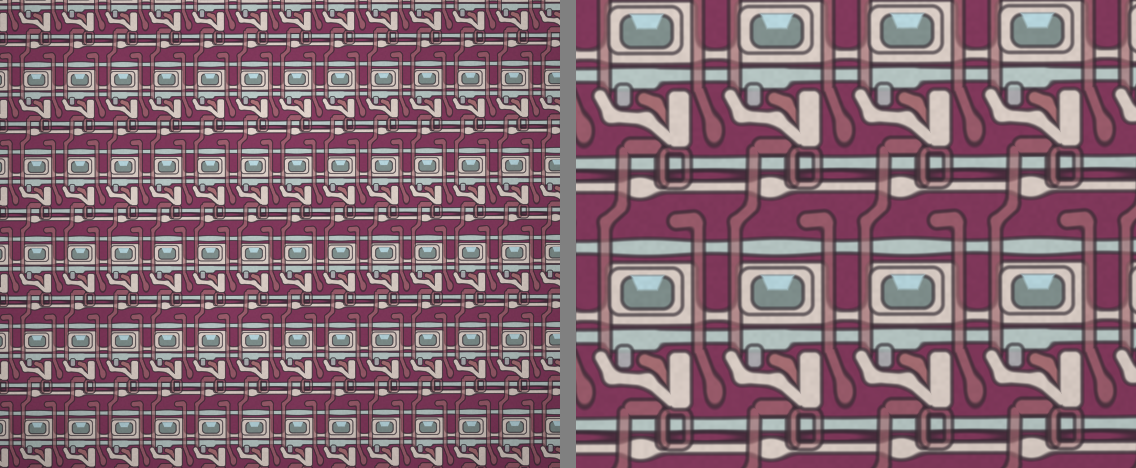
Left, the full canvas; right, a detail of the centre.
A WebGL 1 fragment shader for this pattern:

```glsl
precision highp float;
// Microscope view of a repeating chip layout: pale buses, pink wires and
// framed pads on a plum ground. Each layer is a signed distance that wraps
// around one cell, filled and then edged with a soft dark line.

uniform vec2 u_resolution;

const float VIEW_WIDTH = 1152.0;          // layout units across the canvas
const vec2 CELL = vec2(89.3, 179.2);
const vec2 FIRST_PAD = vec2(35.5, 39.0);  // offset of one pad from the centre
const float TILT = 0.003;

const vec3 PLUM = vec3(0.495, 0.215, 0.35);
const vec3 PINK = vec3(0.64, 0.42, 0.44);
const vec3 CREAM = vec3(0.84, 0.79, 0.76);
const vec3 ICE = vec3(0.70, 0.76, 0.75);
const vec3 SLATE = vec3(0.49, 0.55, 0.54);
const vec3 SKY = vec3(0.70, 0.82, 0.85);
const vec3 EDGE = vec3(0.18, 0.15, 0.18);

float hash(vec2 p) {
  p = fract(p * vec2(0.1031, 0.1137));
  p += dot(p, p.yx + 33.33);
  return fract((p.x + p.y) * p.x * 7.13);
}

float noise(vec2 p) {
  vec2 i = floor(p), f = fract(p);
  f = f * f * (3.0 - 2.0 * f);
  return mix(mix(hash(i), hash(i + vec2(1, 0)), f.x),
             mix(hash(i + vec2(0, 1)), hash(i + vec2(1, 1)), f.x), f.y);
}

// Offset from the nearest repeat of a centre
vec2 around(vec2 p, vec2 centre) {
  return mod(p - centre + 0.5 * CELL, CELL) - 0.5 * CELL;
}

float box(vec2 p, vec2 centre, vec2 halfSize, float radius) {
  vec2 d = abs(around(p, centre)) - halfSize + radius;
  return length(max(d, 0.0)) + min(max(d.x, d.y), 0.0) - radius;
}

float capsule(vec2 p, vec2 a, vec2 b, float radius) {
  vec2 w = around(p, 0.5 * (a + b)), h = 0.5 * (b - a);
  return length(w - h * clamp(dot(w, h) / dot(h, h), -1.0, 1.0)) - radius;
}

float ellipse(vec2 p, vec2 centre, vec2 radii) {
  return (length(around(p, centre) / radii) - 1.0) * min(radii.x, radii.y);
}

// Horizontal bus that swells gently once per cell
float bus(vec2 p, float y, float halfWidth, float swell) {
  float wave = swell * cos(6.28318 * p.x / CELL.x);
  return abs(around(p, vec2(0.0, y)).y) - halfWidth - wave;
}

// Union with a rounded inner corner
float blend(float a, float b, float k) {
  float h = max(k - abs(a - b), 0.0) / k;
  return min(a, b) - 0.25 * h * h * k;
}

vec3 paint(vec3 under, float d, vec3 fill, float opacity, float soft) {
  vec3 c = mix(under, fill, opacity * (1.0 - smoothstep(-soft, soft, d)));
  float line = 1.0 - smoothstep(0.2, 0.8 + soft, abs(d));
  return mix(c, EDGE, 0.66 * line);
}

vec3 drawBuses(vec3 c, vec2 p, float soft) {
  float feed = blend(bus(p, 31.0, 5.0, 0.3), box(p, vec2(-10, 34), vec2(19, 7), 5.0), 4.0);
  c = paint(c, feed, ICE, 1.0, soft);
  c = paint(c, bus(p, 91.5, 4.8, 0.3), ICE, 1.0, soft);
  c = paint(c, bus(p, 149.0, 5.2, 0.9), ICE, 1.0, soft);
  c = paint(c, ellipse(p, vec2(40, 100), vec2(30, 3.5)), PLUM, 0.8, soft);
  float beaded = blend(bus(p, 107.5, 3.8, 0.0), ellipse(p, vec2(-5, 108), vec2(13, 8)), 4.0);
  c = paint(c, beaded, CREAM, 1.0, soft);
  float block = blend(box(p, vec2(3, 0), vec2(31, 20), 5.0), bus(p, 17.0, 3.8, 0.3), 12.0);
  return paint(c, block, CREAM, 1.0, soft);
}

vec3 drawWires(vec3 c, vec2 p, float soft) {
  // Arch stepping left into a long vertical run
  float arch = capsule(p, vec2(-16, 83), vec2(-17, 118), 4.2);
  arch = min(arch, capsule(p, vec2(-11, 80), vec2(5, 80), 6.0));
  arch = min(arch, capsule(p, vec2(10, 84), vec2(10, 104), 4.2));
  arch = blend(arch, capsule(p, vec2(-18, 122), vec2(-28, 131), 4.4), 4.0);
  arch = blend(arch, capsule(p, vec2(-29, 132), vec2(-29, 222), 4.0), 4.0);
  c = paint(c, arch, PINK, 0.65, soft);
  // Hook, its vertical run and the drop at the end
  float hook = capsule(p, vec2(20, 131), vec2(32, 130), 5.8);
  hook = blend(hook, capsule(p, vec2(35, 133), vec2(35, 220), 4.0), 4.0);
  hook = min(hook, capsule(p, vec2(36, 42), vec2(45, 66), 4.2));
  hook = blend(hook, ellipse(p, vec2(46, 69), vec2(6.5, 10)), 4.0);
  c = paint(c, hook, PINK, 0.65, soft);
  // Loop hanging across the lower buses
  float loop = abs(box(p, vec2(19, 94), vec2(8.5, 12), 5.0)) - 2.8;
  return paint(c, loop, PINK, 0.4, soft);
}

vec3 drawContacts(vec3 c, vec2 p, float soft) {
  float branch = capsule(p, vec2(-2, 47), vec2(6, 50), 5.0);
  branch = blend(branch, capsule(p, vec2(7, 51), vec2(18, 66), 4.2), 4.0);
  c = paint(c, branch, PINK, 1.0, soft);
  float leg = capsule(p, vec2(-32, 45), vec2(-25, 58), 5.0);
  leg = blend(leg, capsule(p, vec2(-25, 59), vec2(0, 61), 4.8), 5.0);
  leg = blend(leg, capsule(p, vec2(0, 61), vec2(16, 75), 4.8), 5.0);
  leg = min(leg, box(p, vec2(22, 61), vec2(8, 20), 5.0));
  c = paint(c, leg, CREAM, 1.0, soft);
  c = paint(c, box(p, vec2(-16, 45), vec2(5.5, 8), 4.0), ICE, 0.8, soft);
  // Framed pad with a bright tapered notch
  c = paint(c, box(p, vec2(-1, 0), vec2(25, 16), 7.0), CREAM, 1.0, soft);
  c = paint(c, box(p, vec2(0, 1), vec2(17.5, 11), 7.0), SLATE, 1.0, soft);
  vec2 n = around(p, vec2(0, -6));
  float notch = max(abs(n.x) + 0.45 * n.y - 9.0, abs(n.y) - 5.0);
  return mix(c, SKY, 1.0 - smoothstep(-soft, soft, notch));
}

void main() {
  vec2 view = (gl_FragCoord.xy - 0.5 * u_resolution) / u_resolution.x;
  vec2 p = view * vec2(VIEW_WIDTH, -VIEW_WIDTH);
  p += TILT * vec2(-p.y, p.x) - FIRST_PAD;
  float soft = max(1.5, 0.7 * VIEW_WIDTH / u_resolution.x);

  vec3 c = drawBuses(PLUM, p, soft);
  c = drawWires(c, p, soft);
  c = drawContacts(c, p, soft);

  // Uneven lamp light, slow tone drift and fine grain
  float light = 1.02 - 0.45 * dot(view, view) + 0.10 * view.y;
  light += 0.05 * (noise(p / 130.0 + 40.0) - 0.5) + 0.04 * (noise(p / 3.0 + 900.0) - 0.5);
  gl_FragColor = vec4(c * light, 1.0);
}
```
